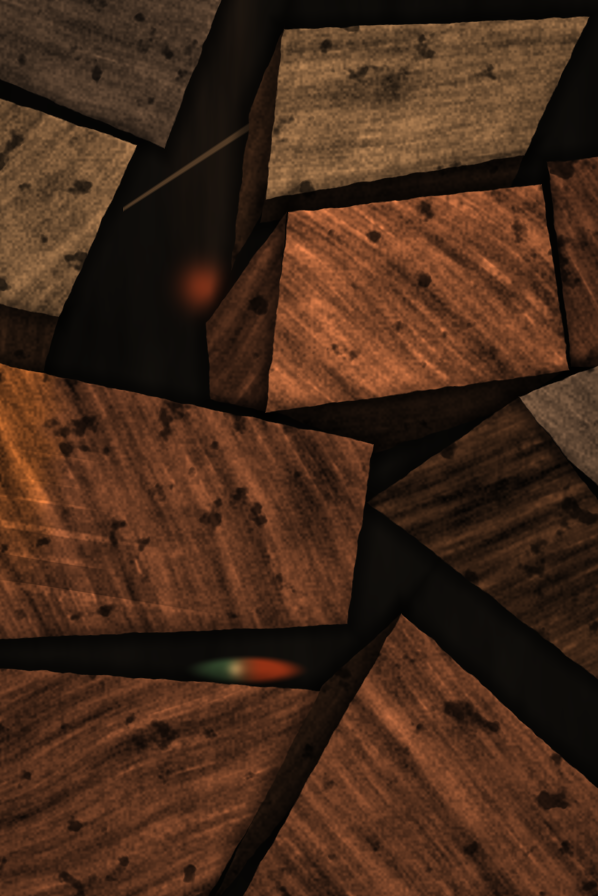
A Shadertoy shader for this texture:

```glsl
// A dim stack of split firewood: convex faces painted back to front,
// each with stretched noise for grain, saw marks and pits,
// a frayed lit rim and a soft contact shadow on what lies behind.

const vec3 GAP    = vec3(.05, .042, .032);
const vec3 TAN    = vec3(.43, .31, .2);
const vec3 COPPER = vec3(.45, .255, .15);
const vec3 UMBER  = vec3(.31, .175, .105);
const vec3 BARK   = vec3(.46, .25, .11);
const vec3 GREY   = vec3(.27, .2, .145);
const vec3 SHADE  = vec3(.14, .085, .05);
const vec3 EMBER  = vec3(.62, .2, .08);
const vec3 MOSS   = vec3(.2, .28, .17);
const float FRAY = .004;    // roughness of the outlines
const float SHADOW = .022;  // reach of contact shadows
const float GRIT = .42;     // strength of the finest speckle

float hash(vec2 p) {
    vec3 q = fract(p.xyx * .1031);
    q += dot(q, q.yzx + 33.33);
    return fract((q.x + q.y) * q.z);
}

float noise(vec2 p) {
    vec2 i = floor(p), f = fract(p), e = vec2(1, 0);
    f = f * f * (3. - 2. * f);
    return mix(mix(hash(i), hash(i + e), f.x),
               mix(hash(i + e.yx), hash(i + 1.), f.x), f.y);
}

float fbm(vec2 p) {
    float sum = 0., amp = .533;
    for (int i = 0; i < 4; i++) {
        sum += amp * noise(p);
        p = mat2(1.6, 1.2, -1.2, 1.6) * p + 7.3;
        amp *= .5;
    }
    return sum;
}

vec2 turn(vec2 p, float degrees) {
    float a = radians(degrees);
    return vec2(cos(a) * p.x + sin(a) * p.y, cos(a) * p.y - sin(a) * p.x);
}

float glow(vec2 d, float radius) { return exp(-dot(d, d) / (radius * radius)); }

// Signed distance to the line a-b, positive on its left
float side(vec2 p, vec2 a, vec2 b) {
    vec2 e = normalize(b - a);
    return dot(p - a, vec2(-e.y, e.x));
}

vec3 wood(vec2 p, vec3 tint, float angle, float streak) {
    vec2 q = turn(p, angle) + 3.;
    q.y += .022 * noise(p * 7.);
    float rings = fbm(q * vec2(4, 58)) - .5;
    float fibre = noise(q * vec2(30, 230)) - .5;
    float mottle = fbm(p * 11. + 20.) - .5;
    float grit = noise(p * 330.) - .5;
    float sawn = noise(turn(p, angle + 68.) * vec2(8, 130) + 50.) - .5;
    float tone = 1. + streak * (1.3 * rings + .4 * fibre)
               + .75 * mottle + GRIT * grit + .18 * sawn;
    float splinter = pow(noise(q * vec2(16, 150) + 9.), 5.) * noise(p * 190.);
    float pit = smoothstep(.66, .8, fbm(p * 38. + 5.));
    return tint * (max(tone, .15) + splinter * streak) * (1. - .65 * pit);
}

// Convex face; corners run clockwise, packed as top pair and bottom pair
void face(inout vec3 col, vec2 p, vec4 top, vec4 low, vec3 tint, float angle, float streak) {
    vec2 r = p + FRAY * (vec2(fbm(p * 60.), fbm(p * 60. + 40.)) - .5);
    float upper = side(r, top.xy, top.zw), lower = side(r, low.xy, low.zw);
    float dist = max(max(upper, lower),
                     max(side(r, top.zw, low.xy), side(r, low.zw, top.xy)));
    col *= mix(.5, 1., smoothstep(0., SHADOW, dist));
    float soft = .7 / iResolution.y + .0004;
    if (dist > soft) return;
    vec3 surface = wood(p, tint, angle, streak);
    surface += tint * exp(-abs(upper) / .0025) * (noise(p * 150.) - .25) * .7;
    surface *= mix(.72, 1., smoothstep(0., .02, -lower));
    col = mix(col, surface, smoothstep(soft, -soft, dist));
}

void mainImage(out vec4 fragColor, in vec2 fragCoord) {
    vec2 uv = fragCoord / iResolution.xy, p = uv * vec2(.668, 1);

    // Dark gaps, faint log behind, ember glow, loose straw
    vec3 c = GAP * (.6 + .8 * fbm(p * vec2(30, 8)));
    c += SHADE * .5 * fbm(p * vec2(50, 5)) * smoothstep(.58, .8, p.y)
       * smoothstep(.07, .02, abs(p.x - .24));
    c += EMBER * .6 * glow(p - vec2(.227, .68), .024);
    float straw = abs(side(p, vec2(.137, .766), vec2(.293, .868)));
    float span = step(.137, p.x) * step(p.x, .293);
    c = mix(c, TAN * .7, span * smoothstep(.005, .002, straw + .012 * (.29 - p.x)));

    // Upper left logs
    face(c, p, vec4(-.02, 1.02, .255, 1.02), vec4(.183, .835, -.02, .92), GREY, -18., .6);
    face(c, p, vec4(-.02, .67, .067, .65), vec4(.048, .586, -.02, .58), SHADE, 80., .6);
    face(c, p, vec4(-.02, .898, .153, .838), vec4(.065, .645, -.02, .665), TAN * 1.05, 42., .5);
    // Top beam: side, underside, end
    face(c, p, vec4(.28, .88, .316, .967), vec4(.3, .778, .258, .7), SHADE, 75., .8);
    face(c, p, vec4(.297, .785, .588, .832), vec4(.57, .79, .29, .752), SHADE * .7, 8., .6);
    face(c, p, vec4(.316, .967, .658, .981), vec4(.586, .827, .297, .778), TAN, 6., .65);
    // Middle block and its right neighbour
    face(c, p, vec4(.612, .818, .69, .828), vec4(.69, .59, .638, .59), UMBER, -55., .8);
    face(c, p, vec4(.23, .64, .32, .763), vec4(.3, .54, .235, .555), UMBER * .6, 55., .9);
    face(c, p, vec4(.297, .545, .635, .59), vec4(.57, .545, .42, .495), SHADE * .6, 8., .6);
    face(c, p, vec4(.322, .763, .605, .794), vec4(.635, .586, .297, .54), COPPER, -38., .95);
    // Right log: ragged side and grey end
    face(c, p, vec4(.41, .44, .58, .557), vec4(.7, .4, .69, .225), SHADE * 1.2, 24., 1.5);
    face(c, p, vec4(.58, .557, .69, .6), vec4(.69, .44, .635, .487), GREY * 1.3, -35., .5);
    // Large left block: level scratches and orange bark edge
    float bark = smoothstep(.1, .05, p.x + .04 * fbm(p * 40.)) * smoothstep(.3, .5, p.y);
    float scratch = smoothstep(.8, .95, noise(turn(p, -9.) * vec2(4, 95)));
    vec3 tint = mix(UMBER, BARK, bark) * (1. + .45 * scratch);
    face(c, p, vec4(-.02, .598, .417, .505), vec4(.387, .303, -.02, .286), tint, -62., 1.);
    // Bright scraps in the lower gap
    vec2 s = p - vec2(.275, .252);
    vec3 scrap = mix(MOSS, EMBER, smoothstep(-.025, .02, s.x)) + TAN * glow(s + vec2(.012, 0), .009);
    c = mix(c, scrap, .85 * smoothstep(.018, .009, length(s * vec2(.25, 1))));
    // Lower pair of blocks
    face(c, p, vec4(-.02, .256, .372, .228), vec4(.22, -.02, -.02, -.02), UMBER, 24., 1.);
    face(c, p, vec4(.36, .235, .449, .316), vec4(.39, .18, .23, -.02), SHADE * .65, 55., .9);
    face(c, p, vec4(.449, .316, .7, .09), vec4(.7, -.02, .26, -.02), UMBER * 1.1, -52., 1.);

    // Gentle vignette
    c *= 1.08 - .42 * dot(uv - .5, uv - .5);
    fragColor = vec4(clamp(c, 0., 1.), 1);
}
```
